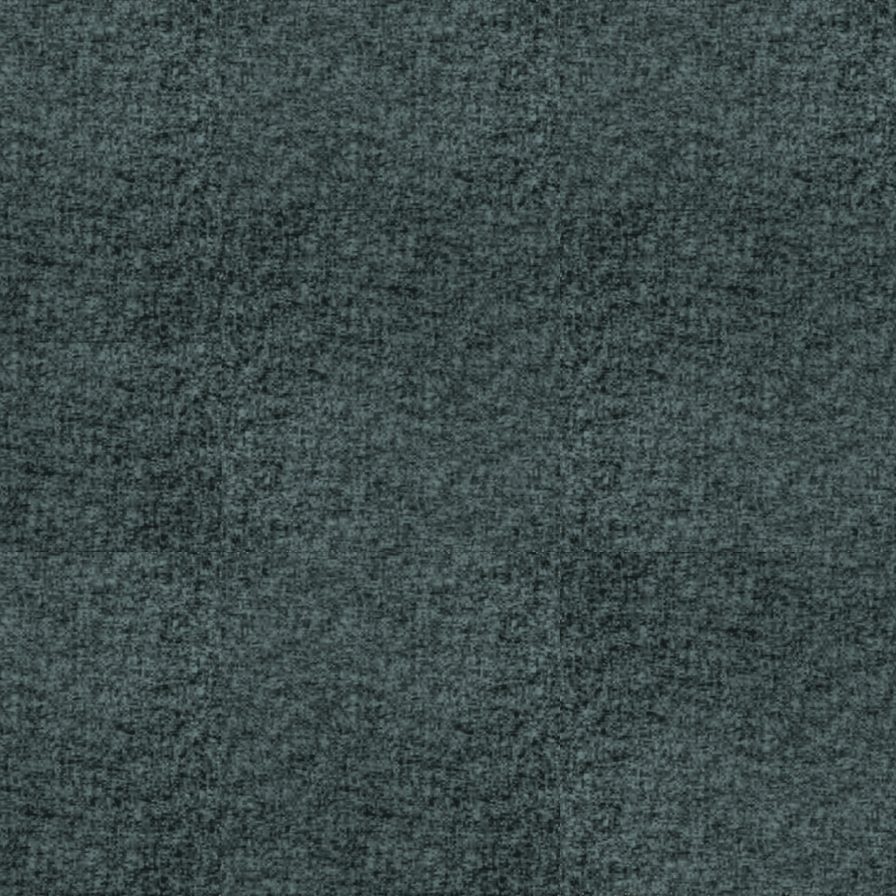
Write a WebGL 2 fragment shader that draws this texture.

```glsl
#version 300 es
precision highp float;

uniform vec2 u_resolution;
out vec4 fragColor;

// Cloth colours
const vec3 DARK_THREAD = vec3(0.150, 0.190, 0.190);
const vec3 LIGHT_THREAD = vec3(0.350, 0.420, 0.422);
const vec3 PALE_FLECK = vec3(0.46, 0.52, 0.49);

// Patch layout, measured from the top left
const vec2 PATCH_SIZE = vec2(0.378, 0.382);
const float FIRST_COLUMN_SEAM = 0.247;
const float MIDDLE_ROW_TOP = 0.234;
const float LAST_ROW_TOP = 0.616;

// Weave, in cells per patch
const vec2 WARP_CELLS = vec2(124.0, 34.0);
const vec2 WEFT_CELLS = vec2(36.0, 128.0);
const vec2 GRAIN_CELLS = vec2(138.0, 142.0);
const vec2 SLUB_CELLS = vec2(30.0, 112.0);
const vec2 MOTTLE_CELLS = vec2(8.0, 13.0);
const vec2 BEND_CELLS = vec2(15.0, 17.0);
const float BEND = 0.006;

// Strength of each layer
const float BASE_TONE = 0.485;
const float WARP_GAIN = 0.28;
const float WEFT_GAIN = 0.32;
const float GRAIN_GAIN = 0.54;
const float MOTTLE_GAIN = 0.11;
const float SLUB_GAIN = 0.34;
const float SHADE_GAIN = 0.11;
const float SEAM_GAIN = 0.20;
const float SEAM_WIDTH = 0.006;
const float FLECK_CHANCE = 0.09;

const int SAMPLES = 2;

float hash(vec2 p) {
    return fract(sin(dot(p, vec2(127.1, 311.7))) * 43758.5453);
}

// Value noise from -1 to 1
float noise(vec2 p) {
    vec2 cell = floor(p);
    vec2 f = fract(p);
    f = f * f * (3.0 - 2.0 * f);
    float low = mix(hash(cell), hash(cell + vec2(1.0, 0.0)), f.x);
    float high = mix(hash(cell + vec2(0.0, 1.0)), hash(cell + 1.0), f.x);
    return 2.0 * mix(low, high, f.y) - 1.0;
}

// Position inside the patch, 0 to 1; some patches are laid upside down
vec2 patchPosition(vec2 p) {
    float column = floor((p.x - FIRST_COLUMN_SEAM) / PATCH_SIZE.x) + 1.0;
    float left = FIRST_COLUMN_SEAM + (column - 1.0) * PATCH_SIZE.x;

    // In the first column the top patch overlaps the middle one
    float firstSeam = column < 0.5 ? PATCH_SIZE.y : MIDDLE_ROW_TOP;
    float row = step(firstSeam, p.y) + step(LAST_ROW_TOP, p.y);
    float top = row < 0.5 ? 0.0 : (row < 1.5 ? MIDDLE_ROW_TOP : LAST_ROW_TOP);

    vec2 q = (p - vec2(left, top)) / PATCH_SIZE;
    return row > 0.5 && column >= row ? 1.0 - q : q;
}

vec3 cloth(vec2 q) {
    float mottle = 0.6 * noise(q * MOTTLE_CELLS + 31.0)
                 + 0.6 * noise(q * MOTTLE_CELLS * 2.7 + 57.0);

    // Crossing threads, bent so that they do not form a strict grid
    vec2 bend = vec2(noise(q * BEND_CELLS + 83.0), noise(q * BEND_CELLS + 97.0));
    vec2 thread = q + BEND * bend;
    float weave = WARP_GAIN * noise(thread * WARP_CELLS + 3.0)
                + WEFT_GAIN * noise(thread * WEFT_CELLS + 11.0)
                + GRAIN_GAIN * noise(thread * GRAIN_CELLS + 19.0);
    weave *= 0.92 + 0.22 * smoothstep(0.4, 1.0, q.x);

    // Short dark slubs along the weft
    float slub = smoothstep(0.35, 0.85, noise(thread * SLUB_CELLS + 43.0) - 0.2 * mottle);

    // Faded near the top, dark in the lower right corner
    float shade = mix(1.0, -1.0, smoothstep(0.1, 0.95, q.y));
    shade *= mix(0.45, 1.0, smoothstep(0.1, 0.8, q.x));
    float corner = smoothstep(0.5, 0.85, q.x) * smoothstep(0.78, 0.92, q.y);

    float tone = BASE_TONE + weave + MOTTLE_GAIN * mottle
               + SHADE_GAIN * (shade - 0.5 * corner) - SLUB_GAIN * slub;

    // Worn edge: thin dark seam and scattered pale flecks
    float edge = min(q.y, 1.0 - q.y);
    tone -= SEAM_GAIN * (1.0 - smoothstep(0.0, SEAM_WIDTH, edge));
    vec3 color = mix(DARK_THREAD, LIGHT_THREAD, clamp(tone, -0.35, 1.35));

    float fray = max(smoothstep(0.96, 0.995, q.x), 1.0 - smoothstep(0.004, 0.02, q.y));
    vec2 fleckGrid = thread * GRAIN_CELLS * 0.8;
    float fleck = step(1.0 - FLECK_CHANCE, hash(floor(fleckGrid) + 71.0))
                * (1.0 - smoothstep(0.25, 0.55, length(fract(fleckGrid) - 0.5)));
    return mix(color, PALE_FLECK, 0.7 * fray * fleck);
}

void main() {
    vec3 sum = vec3(0.0);
    for (int y = 0; y < SAMPLES; y++) {
        for (int x = 0; x < SAMPLES; x++) {
            vec2 jitter = (vec2(x, y) + 0.5) / float(SAMPLES) - 0.5;
            vec2 p = (gl_FragCoord.xy + jitter) / u_resolution;
            sum += cloth(patchPosition(vec2(p.x, 1.0 - p.y)));
        }
    }
    fragColor = vec4(sum / float(SAMPLES * SAMPLES), 1.0);
}
```
